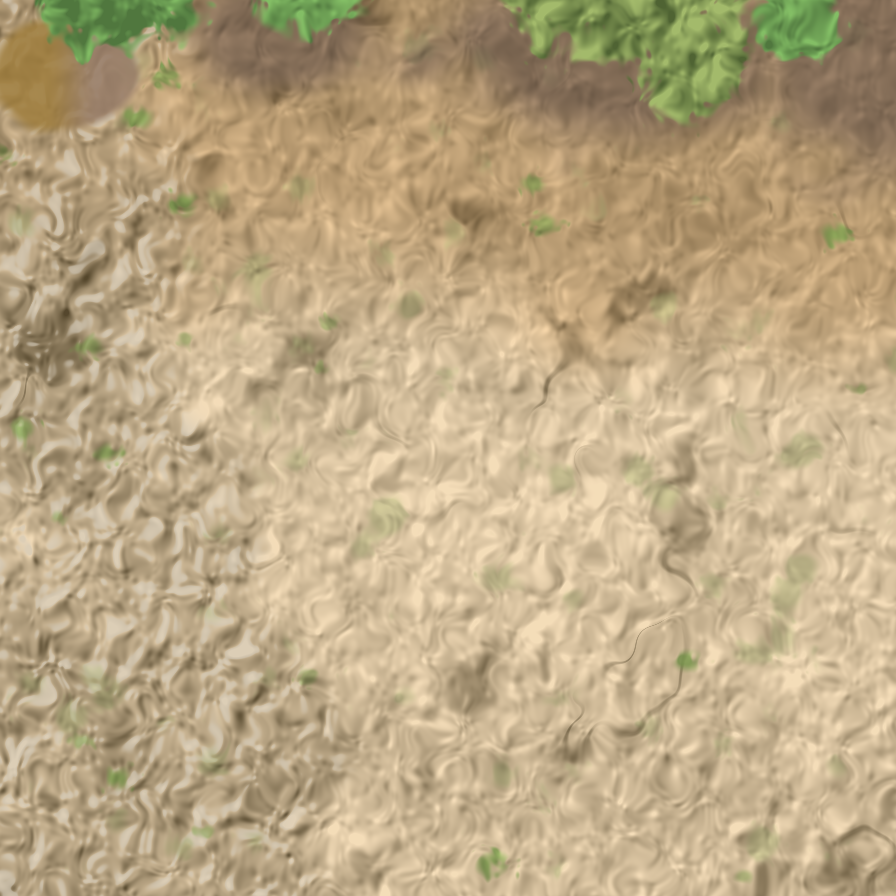
Reproduce this texture procedurally as a WebGL 1 fragment shader.

```glsl
precision highp float;
uniform vec2 u_resolution;

const vec3 SOIL_DARK = vec3(0.43, 0.37, 0.26);
const vec3 SOIL_LIGHT = vec3(0.91, 0.82, 0.68);
const vec3 STRAW_GREY = vec3(0.80, 0.77, 0.71);
const vec3 WARM_TINT = vec3(1.02, 0.96, 0.88);
const vec3 SHADOW = vec3(0.45, 0.37, 0.31);
const vec3 PUDDLE = vec3(0.62, 0.49, 0.24);
const vec3 MOSS = vec3(0.55, 0.60, 0.37);
const vec3 LEAF_DARK = vec3(0.31, 0.39, 0.20);
const vec3 LEAF_LIGHT = vec3(0.64, 0.73, 0.42);
const vec3 LEAF_FRESH = vec3(0.42, 0.65, 0.34);
const vec2 LIGHT_DIR = vec2(-0.20, 0.24);
const float CLOD_FREQ = 44.0;
const float GRIT_FREQ = 92.0;
const float TUFT_GRID = 10.0;
const float TUFT_CHANCE = 0.26;

vec2 hash2(vec2 p) {
  vec2 q = vec2(dot(p, vec2(127.1, 311.7)), dot(p, vec2(269.5, 183.3)));
  return fract(sin(q) * 43758.5);
}

// Cellular noise: one soft signed bump per cell, about -1 to 1
float clods(vec2 p) {
  vec2 cell = floor(p);
  float sum = 0.0;
  for (int j = -1; j <= 1; j++) {
    for (int i = -1; i <= 1; i++) {
      vec2 id = cell + vec2(float(i), float(j));
      vec2 d = p - id - hash2(id);
      sum += (2.0 * hash2(id + 57.0).x - 1.0) * exp(-6.0 * dot(d, d));
    }
  }
  return sum;
}

// Slope of the bumps towards the light
float relief(vec2 p) {
  return clods(p + LIGHT_DIR) - clods(p - LIGHT_DIR);
}

// Positive inside an ellipse, 1 at its centre
float clump(vec2 p, vec2 centre, vec2 radius) {
  return 1.0 - length((p - centre) / radius);
}

// Small fuzzy plants scattered over a grid
float tufts(vec2 p, float fuzz) {
  vec2 cell = floor(p * TUFT_GRID);
  float cover = 0.0;
  for (int j = -1; j <= 1; j++) {
    for (int i = -1; i <= 1; i++) {
      vec2 id = cell + vec2(float(i), float(j));
      vec2 h = hash2(id + 13.0);
      vec2 d = p - (id + hash2(id + 91.0)) / TUFT_GRID;
      float r = mix(0.012, 0.024, h.y);
      float blob = smoothstep(0.0, 0.8, 1.0 - length(d * vec2(1.0, 1.3)) / r + fuzz);
      cover = max(cover, blob * step(h.x, TUFT_CHANCE) * mix(0.45, 0.9, h.y));
    }
  }
  return cover;
}

void main() {
  vec2 uv = gl_FragCoord.xy / u_resolution;

  // Shared noise fields
  float broad = clods(uv * 6.0 + 3.0);
  float patchy = clods(uv * 15.0 + 21.0);
  vec2 curl = vec2(clods(uv * 27.0 + 40.0), clods(uv * 27.0 + 70.0));
  vec2 ground = uv * vec2(1.12, 0.9) + 0.016 * curl;
  float fine = clods(ground * GRIT_FREQ + 9.0);

  // Zones: rough straw at the left, brown earth above, pale soil between
  float seam = 0.21 + 0.16 * (1.0 - smoothstep(0.05, 0.65, uv.y));
  float rough = 1.0 - smoothstep(-0.04, 0.04, uv.x - seam + 0.05 * broad + 0.03 * patchy);
  float brown = smoothstep(0.56, 0.80, uv.y + 0.12 * (uv.x - 0.5) + 0.09 * broad);
  brown *= 1.0 - 0.6 * rough;
  float low = 1.0 - smoothstep(0.12, 0.45, uv.y);

  // Lit clods and grit
  float lit = relief(ground * CLOD_FREQ) + 0.65 * relief(ground * GRIT_FREQ + 31.0);
  float contrast = mix(0.23, 0.40, rough) + 0.05 * low - 0.05 * brown;
  float tone = 0.86 - 0.30 * brown - 0.22 * rough - 0.08 * low;
  tone += contrast * lit + 0.13 * broad + 0.15 * patchy + 0.14 * fine;

  // Short winding crevices
  float vein = abs(clods(uv * 13.0 + 0.35 * curl + 5.0));
  float crevice = (1.0 - smoothstep(0.01, 0.07, vein)) * smoothstep(0.05, 0.4, clods(uv * 10.0 + 83.0));
  tone -= 0.38 * crevice;

  vec3 colour = mix(SOIL_DARK, SOIL_LIGHT, clamp(tone, -0.2, 1.1));
  colour *= mix(vec3(1.0), WARM_TINT, brown);
  colour = mix(colour, STRAW_GREY, 0.6 * rough * smoothstep(0.15, 0.6, lit));

  // Faint moss and scattered tufts
  float moss = smoothstep(0.3, 0.8, clods(uv * 19.0 + 120.0) + 0.3 * fine);
  colour = mix(colour, MOSS * (0.95 + 0.2 * lit), 0.4 * moss);
  colour = mix(colour, MOSS * vec3(0.85, 0.97, 0.8) * (1.0 + 0.2 * lit), tufts(uv, 0.7 * fine + 0.3 * curl.x));

  // Shade under the shrubs and the ochre puddle
  float shade = max(clump(uv, vec2(0.70, 0.95), vec2(0.25, 0.14)), clump(uv, vec2(0.98, 0.95), vec2(0.18, 0.19)));
  shade = max(shade, clump(uv, vec2(0.31, 0.96), vec2(0.14, 0.09)));
  colour = mix(colour, SHADOW * (1.0 + 0.12 * lit), 0.75 * smoothstep(0.0, 0.55, shade + 0.25 * patchy));
  float wet = clump(uv, vec2(0.07, 0.92), vec2(0.085, 0.07)) + 0.15 * patchy;
  colour = mix(colour, mix(PUDDLE, SHADOW * 1.3, smoothstep(0.05, 0.11, uv.x)), 0.85 * smoothstep(0.0, 0.2, wet));

  // Shrubs with ragged edges and leafy light
  float dense = clump(uv, vec2(0.13, 1.01), vec2(0.10, 0.075));
  float fresh = max(clump(uv, vec2(0.34, 1.01), vec2(0.075, 0.055)), clump(uv, vec2(0.89, 0.98), vec2(0.055, 0.055)));
  float bush = max(clump(uv, vec2(0.70, 1.01), vec2(0.145, 0.095)), clump(uv, vec2(0.775, 0.93), vec2(0.07, 0.075)));
  float shrub = max(dense, max(fresh, bush)) + 0.3 * curl.y + 0.25 * fine;
  float leaf = clamp(0.58 + 0.6 * lit + 0.35 * curl.x - 0.4 * smoothstep(0.0, 0.2, dense), 0.0, 1.0);
  vec3 foliage = mix(LEAF_DARK, LEAF_LIGHT, leaf);
  foliage = mix(foliage, LEAF_FRESH * (0.75 + 0.4 * leaf), 0.8 * smoothstep(0.0, 0.2, fresh - bush));
  colour = mix(colour, foliage, smoothstep(0.0, 0.22, shrub));

  gl_FragColor = vec4(clamp(colour, 0.0, 1.0), 1.0);
}
```
